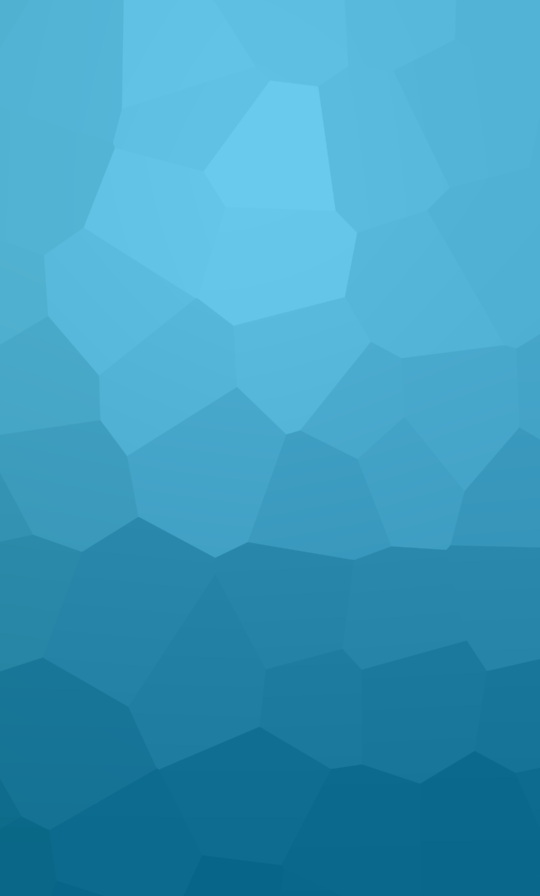
Write a Shadertoy shader that draws this background.

```glsl
const vec3 DEEP_BLUE = vec3(0.03, 0.395, 0.54);
const vec3 SKY_BLUE = vec3(0.40, 0.78, 0.92);
const float COLUMNS = 4.7;
const float JITTER = 0.84;

vec2 hash2(vec2 p) {
    vec2 q = vec2(dot(p, vec2(127.1, 311.7)), dot(p, vec2(269.5, 183.3)));
    return fract(sin(q) * 43758.55);
}

// Staggered rows keep the cells from lining up
vec2 cellSite(vec2 id, float jitter) {
    float stagger = 0.4 * (mod(id.y, 2.0) - 0.5);
    return id + 0.5 + vec2(stagger, 0.0) + jitter * (hash2(id) - 0.5);
}

// Vertical ramp with a soft glow in the upper middle
float brightness(vec2 uv) {
    float ramp = 0.76 * smoothstep(-0.05, 0.78, uv.y);
    vec2 fromGlow = (uv - vec2(0.47, 0.78)) / vec2(0.32, 0.33);
    return ramp + 0.25 * exp(-dot(fromGlow, fromGlow));
}

// Mostly flat facet tone, with a little of the gradient inside it
vec3 facetColor(vec2 uv, vec2 site, vec2 id, vec2 gridSize) {
    vec2 samplePoint = mix(site / gridSize, uv, 0.22);
    float tone = brightness(samplePoint) + 0.07 * (hash2(id + 17.0).x - 0.5);
    vec3 color = mix(DEEP_BLUE, SKY_BLUE, clamp(tone, 0.0, 1.03));
    float leftEdge = 1.0 - smoothstep(0.0, 0.2, samplePoint.x);
    return color - vec3(0.0, 0.0, 0.02) * leftEdge;
}

// Finds the sites of the two nearest cells
void nearestCells(vec2 p, float jitter, out vec2 idA, out vec2 idB) {
    float distA = 1e5;
    float distB = 1e5;
    idA = floor(p);
    idB = idA;
    for (int j = -2; j <= 2; j++) {
        for (int i = -2; i <= 2; i++) {
            vec2 id = floor(p) + vec2(i, j);
            vec2 offset = cellSite(id, jitter) - p;
            float d = dot(offset, offset);
            if (d < distA) {
                distB = distA;
                idB = idA;
                distA = d;
                idA = id;
            } else if (d < distB) {
                distB = d;
                idB = id;
            }
        }
    }
}

void mainImage(out vec4 fragColor, in vec2 fragCoord) {
    vec2 uv = fragCoord / iResolution.xy;
    vec2 gridSize = COLUMNS * vec2(1.0, iResolution.y / iResolution.x);
    vec2 p = uv * gridSize;
    float pixel = COLUMNS / iResolution.x;

    vec2 idA, idB;
    nearestCells(p, JITTER, idA, idB);
    vec2 siteA = cellSite(idA, JITTER);
    vec2 siteB = cellSite(idB, JITTER);

    // Distance to the shared border, used to smooth it
    float border = dot(0.5 * (siteA + siteB) - p, normalize(siteB - siteA));
    float blend = 0.5 - 0.5 * clamp(border / (0.7 * pixel), 0.0, 1.0);

    vec3 color = mix(facetColor(uv, siteA, idA, gridSize),
                     facetColor(uv, siteB, idB, gridSize), blend);
    fragColor = vec4(color, 1.0);
}
```
